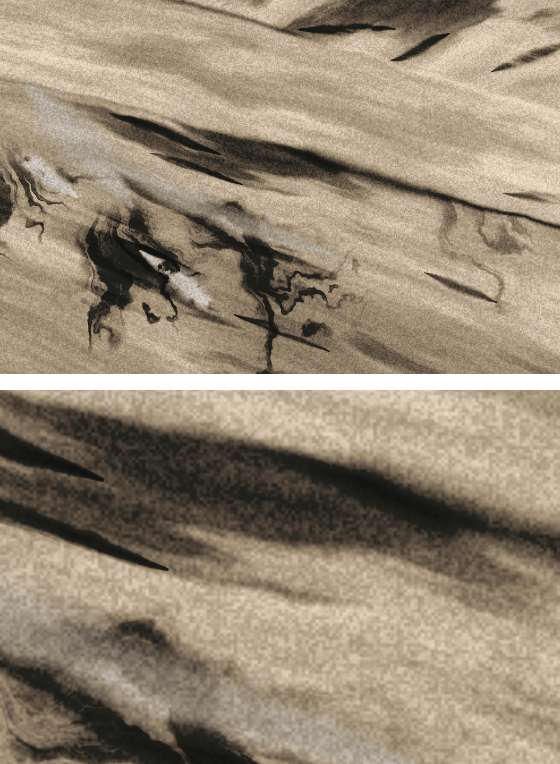
Top, the full canvas; bottom, a detail of the centre.
Give the GLSL for this texture, as a Shadertoy shader.

```glsl
// Wet beach sand: pale banks, dark mineral streaks and feathered runoff fans.
// Noise is stretched along curved flow lines and around fan centres to get
// a tone, which a six-step sand palette then colours; fine grain goes on top.

#define GRAIN_SCALE 330.0
#define GRAIN_AMOUNT 0.40
#define WARP_AMOUNT 0.065
#define STREAK_DARKNESS 0.75
#define FAN_DARKNESS 0.72
#define RELIEF 0.45

const vec3 SAND[6] = vec3[6](
    vec3(0.13, 0.13, 0.115), vec3(0.32, 0.27, 0.22), vec3(0.47, 0.41, 0.34),
    vec3(0.61, 0.54, 0.43), vec3(0.72, 0.65, 0.56), vec3(0.85, 0.78, 0.69));

// Start and end of the main dark drifts, y pointing down
const vec4 DRIFTS[8] = vec4[8](
    vec4(1.32, 0.20, 1.54, 0.11), vec4(1.35, 0.51, 1.56, 0.53),
    vec4(0.80, 0.08, 1.05, 0.08), vec4(1.04, 0.16, 1.21, 0.10),
    vec4(0.28, 0.31, 0.60, 0.40), vec4(0.40, 0.41, 0.66, 0.48),
    vec4(1.15, 0.74, 1.34, 0.81), vec4(0.63, 0.84, 0.88, 0.95));

float hash(vec2 p) {
    vec3 a = fract(p.xyx * 0.1031);
    a += dot(a, a.yzx + 33.33);
    return fract((a.x + a.y) * a.z);
}

float noise(vec2 p) {
    vec2 i = floor(p), f = fract(p);
    f = f * f * (3.0 - 2.0 * f);
    return mix(mix(hash(i), hash(i + vec2(1, 0)), f.x),
               mix(hash(i + vec2(0, 1)), hash(i + vec2(1, 1)), f.x), f.y);
}

float fbm(vec2 p) {
    float sum = 0.0, amp = 0.516;
    for (int i = 0; i < 5; i++) {
        sum += amp * noise(p);
        p = p * 2.03 + 19.7;
        amp *= 0.5;
    }
    return sum;
}

// Soft stroke from a to b, tapered at both ends
float stroke(vec2 p, vec2 a, vec2 b, float width) {
    vec2 pa = p - a, ba = b - a;
    float h = clamp(dot(pa, ba) / dot(ba, ba), 0.0, 1.0);
    float taper = width * (0.12 + sin(3.14159 * h));
    return 1.0 - smoothstep(0.2, 1.0, length(pa - ba * h) / taper);
}

// Branching filaments that spread out from a centre
float fan(vec2 p, vec2 centre, float heading, float spread, float reach) {
    vec2 d = p - centre;
    float r = length(d);
    float angle = atan(d.y, d.x) - heading;
    float bent = angle + 0.9 * (fbm(p * 8.0) - 0.5);
    float filament = fbm(vec2(bent * 8.0, r * 6.0) + centre * 40.0);
    float edge = reach * (0.55 + 0.75 * noise(vec2(bent * 15.0, 3.0)));
    float mask = smoothstep(0.04, 0.16, r) * (1.0 - smoothstep(edge * 0.8, edge, r));
    mask *= 1.0 - smoothstep(spread * 0.55, spread, abs(bent));
    return mask * (0.22 + 0.78 * smoothstep(0.40, 0.60, filament));
}

void mainImage(out vec4 fragColor, in vec2 fragCoord) {
    vec2 p = vec2(fragCoord.x, iResolution.y - fragCoord.y) / iResolution.y;
    vec2 w = p + WARP_AMOUNT * (vec2(fbm(p * 3.0), fbm(p * 3.0 + 17.0)) - 0.5);

    // Diverging flow lines, steeper toward the bottom
    float flow = (w.y + 0.8) * exp(-0.25 * w.x);
    vec2 along = vec2(w.x * 2.6, flow * 17.0);
    float streak = fbm(along);
    float relief = streak - fbm(along + vec2(0.0, 0.22));
    float fine = fbm(vec2(w.x * 5.0, flow * 60.0));
    float broad = fbm(vec2(w.x * 1.3, flow * 9.0) + 7.0);
    float dark = smoothstep(0.50, 0.67, streak);

    // Middle channel, brown lower right, plain lower left
    float density = 0.18 + 0.75 * smoothstep(0.1, 0.4, w.x) * (1.0 - smoothstep(0.8, 1.15, w.x));
    float tone = 0.80 + 0.5 * (broad - 0.5) - STREAK_DARKNESS * density * dark;
    float below = smoothstep(0.0, 0.07, w.y - 0.42 - 0.36 * w.x) * smoothstep(0.45, 0.7, w.x);
    tone = mix(tone, 0.64 + 0.7 * (broad - 0.5) - 0.35 * dark, below);
    float plain = smoothstep(0.0, 0.08, w.y - 0.60 - 0.75 * w.x);
    tone = mix(tone, 0.66 + 0.25 * (broad - 0.5), plain);
    tone += RELIEF * relief * (1.0 - 0.7 * plain) + 0.3 * (fine - 0.5);

    // Pale channels and the light ridge
    float pale = max(stroke(w, vec2(0.06, 0.22), vec2(0.36, 0.56), 0.07),
                     stroke(w, vec2(0.22, 0.42), vec2(0.92, 0.70), 0.045));
    tone = mix(tone, 0.84 + 0.3 * (fine - 0.5) + 0.3 * relief, 0.8 * pale);
    float ridge = stroke(w, vec2(0.75, 0.67), vec2(1.7, 1.0), 0.035);
    tone = mix(tone, 0.90 + 0.4 * (fine - 0.5), 0.75 * ridge);

    // Feathered fans
    float feathers = max(fan(p, vec2(-0.04, 0.35), 1.05, 0.8, 0.33),
                         fan(p, vec2(0.27, 0.49), 1.2, 0.8, 0.43));
    feathers = max(feathers, fan(p, vec2(0.45, 0.52), 0.62, 0.42, 0.58));
    feathers = max(feathers, 0.6 * fan(p, vec2(1.1, 0.46), 0.7, 0.5, 0.45));
    tone -= FAN_DARKNESS * feathers * (1.0 - 0.6 * pale);

    // Smooth upper bank with its dark lower lip
    float bank = w.y - 0.21 - 0.26 * w.x + 0.03 * exp(-pow((w.x - 0.75) / 0.2, 2.0));
    float upper = 1.0 - smoothstep(-0.012, 0.012, bank);
    float bankTone = 0.92 + 0.5 * (broad - 0.5) + 0.35 * (fine - 0.5) + 0.25 * relief;
    tone = mix(tone, bankTone - 0.22 * smoothstep(0.56, 0.72, streak), upper);
    float lip = 0.007 + 0.015 * smoothstep(0.74, 0.9, w.x) * (1.0 - smoothstep(1.0, 1.35, w.x));
    tone -= exp(-bank * bank / (lip * lip)) * mix(0.22, 0.8, smoothstep(0.72, 0.84, w.x));

    // Folded upper right corner, streaks rising to the right
    float fold = w.y - 0.3 * (w.x - 0.48);
    float rise = w.y + 0.45 * w.x - 0.25 * pow(w.x - 1.1, 2.0);
    vec2 across = vec2((w.x - w.y) * 2.6, rise * 12.0) + 31.0;
    float folds = fbm(across);
    float cornerTone = 0.93 + 0.7 * (folds - fbm(across + vec2(0.0, 0.3)))
        - 0.8 * smoothstep(0.47, 0.66, folds) * (1.0 - 0.82 * smoothstep(0.02, 0.18, p.y));
    tone = mix(tone, cornerTone, 1.0 - smoothstep(-0.015, 0.01, fold));
    float crease = exp(-fold * fold / 0.00006);
    tone += crease * mix(-0.5, 0.12, smoothstep(0.75, 0.95, w.x));

    // Dark drifts and white crusts
    for (int i = 0; i < 8; i++) {
        float drift = stroke(w, DRIFTS[i].xy, DRIFTS[i].zw, 0.019);
        tone -= 0.75 * drift * smoothstep(0.2, 0.55, fine);
    }
    float crust = max(stroke(w, vec2(0.03, 0.39), vec2(0.22, 0.54), 0.035),
                      stroke(w, vec2(0.40, 0.68), vec2(0.60, 0.84), 0.04));
    crust *= smoothstep(0.32, 0.52, fbm(p * 28.0));
    tone = mix(tone, 1.08, 0.85 * crust);

    // Sand grain, then colour
    float grain = 0.7 * noise(p * GRAIN_SCALE) + 0.3 * noise(p * GRAIN_SCALE * 0.53 + 9.0) - 0.5;
    tone += GRAIN_AMOUNT * grain * (0.65 + 0.35 * clamp(tone, 0.0, 1.0));
    vec3 colour = SAND[0];
    for (int i = 1; i < 6; i++)
        colour = mix(colour, SAND[i], clamp(tone * 5.0 - float(i - 1), 0.0, 1.0));
    colour *= 1.0 + 0.6 * clamp(tone - 1.0, 0.0, 0.3) + 0.8 * clamp(tone, -0.6, 0.0);
    colour *= mix(vec3(1.0), vec3(0.95, 1.0, 1.09), max(0.8 * pale * (1.0 - upper), crust));
    fragColor = vec4(clamp(colour, 0.0, 1.0), 1.0);
}
```
